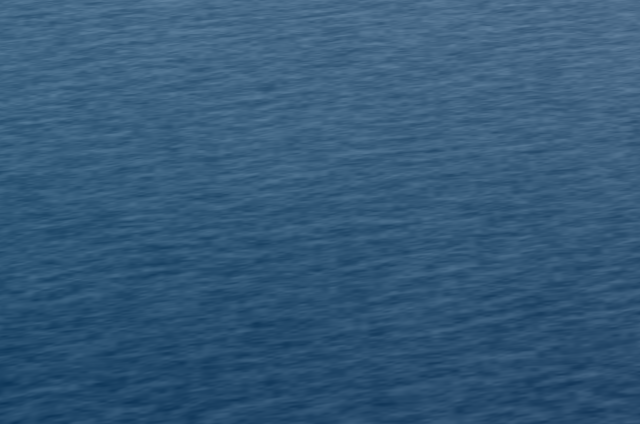
Write a Shadertoy shader that draws this texture.

```glsl
float hash(vec2 cell) {
    vec3 q = fract(vec3(cell.xyx) * vec3(0.1031, 0.1030, 0.0973));
    q += dot(q, q.yzx + 33.33);
    return fract((q.x + q.y) * q.z);
}

// Smooth value noise centred on zero
float noise(vec2 p) {
    vec2 cell = floor(p);
    vec2 f = fract(p);
    f = f * f * (3.0 - 2.0 * f);
    float low = mix(hash(cell), hash(cell + vec2(1.0, 0.0)), f.x);
    float high = mix(hash(cell + vec2(0.0, 1.0)), hash(cell + vec2(1.0, 1.0)), f.x);
    return mix(low, high, f.y) - 0.5;
}

// Foreshortened water plane whose crests climb to the right
vec2 waterPlane(vec2 p, float tilt) {
    float depth = p.y + 0.45 * p.y * p.y;
    float across = (p.x - 0.75) * (1.0 + 0.35 * p.y);
    return vec2(across, depth - tilt * p.x);
}

// Narrow bright crests with wandering phase and patchy strength
float swell(vec2 w, float frequency, float seed) {
    float wander = 5.0 * noise(w * vec2(3.5, 7.0) + seed)
                 + 2.6 * noise(w * vec2(10.0, 22.0) + seed + 17.0);
    float crest = sin(6.2832 * frequency * w.y + wander);
    float strength = 0.75 + 1.2 * noise(w * vec2(6.0, 16.0) + seed + 41.0);
    return (crest + 0.4 * crest * crest - 0.2) * strength;
}

// Wind ripples: long thin streaks in three sizes
float chop(vec2 w, vec2 stretch) {
    float bend = 0.010 * noise(w * vec2(8.0, 15.0) + 5.0);
    vec2 p = (w + vec2(0.0, bend)) * stretch;
    return 0.7 * noise(p) + noise(p * vec2(1.9, 1.9) + 23.0)
         + 0.95 * noise(p * vec2(3.6, 3.3) + 61.0);
}

vec3 waterColour(vec2 uv) {
    vec3 nearBlue = vec3(0.132, 0.276, 0.407);
    vec3 middleBlue = vec3(0.200, 0.352, 0.474);
    vec3 farBlue = vec3(0.292, 0.426, 0.543);
    vec3 colour = mix(nearBlue, middleBlue, smoothstep(-0.15, 0.65, uv.y));
    colour = mix(colour, farBlue, smoothstep(0.3, 1.12, uv.y));
    // Greyer sky reflection towards the right
    return colour + vec3(0.034, 0.014, 0.012) * (uv.x - 0.5);
}

void mainImage(out vec4 fragColor, in vec2 fragCoord) {
    vec2 uv = fragCoord / iResolution.xy;
    vec2 p = fragCoord / iResolution.y;

    vec2 longWaves = waterPlane(p, 0.22);
    vec2 shortWaves = waterPlane(p, 0.12);

    float relief = 0.021 * swell(longWaves, 21.0, 0.0);
    relief += 0.011 * swell(waterPlane(p, 0.16), 37.0, 90.0);
    relief += 0.066 * chop(shortWaves, vec2(14.0, 58.0));
    relief += 0.018 * noise(p * vec2(3.0, 6.0) + 80.0);

    vec3 glint = vec3(1.0, 0.95, 0.90);
    vec3 colour = waterColour(uv) + glint * relief;
    fragColor = vec4(clamp(colour, 0.0, 1.0), 1.0);
}
```
